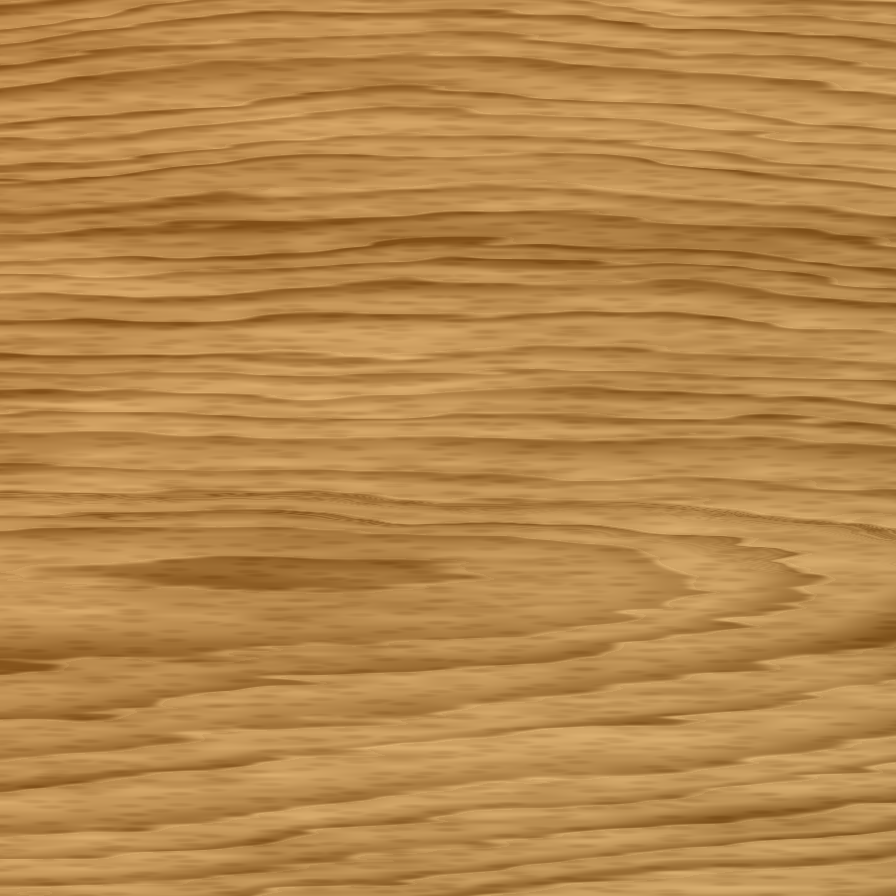
Reproduce this texture procedurally as a Shadertoy shader.

```glsl
// Flat-sawn oak board: near-horizontal growth rings nested around a pointed
// cathedral figure. A bent distance field gives the rings, layered sines vary
// their spacing, and stretched cellular and value noise add pores and fibres.

const vec3 DARK_WOOD = vec3(0.53, 0.34, 0.12);
const vec3 LIGHT_WOOD = vec3(0.88, 0.70, 0.45);
const vec2 HEART = vec2(0.40, 0.36);       // middle of the cathedral figure
const float TAPER_RIGHT = 0.125;           // how fast rings close to the right
const float TAPER_LEFT = 0.045;
const float LOWER_SPREAD = 0.75;           // wider rings below the heart
const float LOWER_TILT = 0.065;
const float RING_DENSITY = 38.0;
const float RING_OFFSET = 0.40;
const float RING_CONTRAST = 0.62;
const float BASE_TONE = 0.70;
const vec2 FIBRE_SCALE = vec2(9.0, 110.0);
const vec2 FINE_SCALE = vec2(20.0, 230.0);
const vec2 PORE_SCALE = vec2(16.0, 120.0);

float hash(vec2 p) {
    vec3 q = fract(p.xyx * vec3(0.1031, 0.1030, 0.0973));
    q += dot(q, q.yzx + 33.33);
    return fract((q.x + q.y) * q.z);
}

float valueNoise(vec2 p) {
    vec2 cell = floor(p), f = fract(p);
    f = f * f * (3.0 - 2.0 * f);
    float low = mix(hash(cell), hash(cell + vec2(1, 0)), f.x);
    float high = mix(hash(cell + vec2(0, 1)), hash(cell + vec2(1, 1)), f.x);
    return mix(low, high, f.y);
}

// Distance to the nearest scattered point
float cellular(vec2 p) {
    vec2 cell = floor(p);
    float nearest = 2.0;
    for (int j = -1; j <= 1; j++) {
        for (int i = -1; i <= 1; i++) {
            vec2 c = cell + vec2(i, j);
            vec2 seed = c + vec2(hash(c), hash(c + 57.3));
            nearest = min(nearest, length(p - seed));
        }
    }
    return nearest;
}

// Distance from the heart, bent so that its levels follow the growth rings
float ringField(vec2 p) {
    float d = p.y - HEART.y;
    d += 0.005 * sin(7.0 * p.x + 9.0 * p.y) + 0.0025 * sin(17.0 * p.x - 31.0 * p.y);
    d -= 0.03 * smoothstep(0.4, 1.0, p.y) * sin(3.1 * p.x);
    if (d < 0.0) {
        float tilt = LOWER_TILT * (1.0 - p.x) * smoothstep(0.0, 0.2, -d);
        d = d * LOWER_SPREAD + tilt;
    }
    float along = p.x - HEART.x;
    return length(vec2(along * (along > 0.0 ? TAPER_RIGHT : TAPER_LEFT), d));
}

// Soft horizontal stain centred on a point
float stain(vec2 p, vec2 centre, vec2 size) {
    vec2 q = (p - centre) / size;
    return exp(-dot(q, q));
}

void mainImage(out vec4 fragColor, in vec2 fragCoord) {
    vec2 p = fragCoord / iResolution.xy;

    // Fibres, which also roughen the ring edges
    float fibre = valueNoise(p * FIBRE_SCALE) - 0.5;
    float fine = valueNoise(p * FINE_SCALE + 40.0) - 0.5;
    float broad = valueNoise(p * vec2(2.5, 22.0) + 9.0) - 0.5;
    float h = ringField(p) + 0.008 * fibre + 0.004 * fine;

    // Growth rings: slow darkening, then a quick return to light
    float rings = h * RING_DENSITY + RING_OFFSET
                - 0.25 * sin(47.0 * h) + 0.12 * sin(113.0 * h);
    float id = floor(rings), f = fract(rings);
    float nearHeart = 1.0 - smoothstep(0.05, 0.11, h);
    float start = mix(0.45, 0.30, nearHeart);
    float line = smoothstep(start, 0.84, f) * (1.0 - smoothstep(0.86, 1.0, f));
    float side = step(HEART.y, p.y) * (1.0 - nearHeart);
    float strength = valueNoise(vec2(p.x * 4.0 + id * 7.3, id * 3.7 + side * 91.0));
    strength = mix(0.35, 1.0, strength);

    // Short dark pores
    float pores = 1.0 - smoothstep(0.10, 0.38, cellular(p * PORE_SCALE));

    // Broad brown bands and the shaded heart
    float shade = 0.20 * stain(p, vec2(0.45, 0.735), vec2(0.75, 0.028))
                + 0.20 * stain(p, vec2(0.34, 0.355), vec2(0.20, 0.035))
                + 0.16 * stain(p, vec2(0.0, 0.255), vec2(0.28, 0.03));

    float tone = BASE_TONE + 0.24 * fibre + 0.22 * fine + 0.22 * broad;
    tone -= RING_CONTRAST * line * strength + 0.13 * pores + shade;
    tone += 0.10 * (f - 0.5) * (1.0 - line);

    // Warmer towards the upper left, yellower towards the lower right
    vec3 colour = mix(DARK_WOOD, LIGHT_WOOD, clamp(tone, -0.08, 1.05));
    colour += vec3(0.015, -0.004, -0.008) * (p.y - p.x);
    fragColor = vec4(colour, 1.0);
}
```
